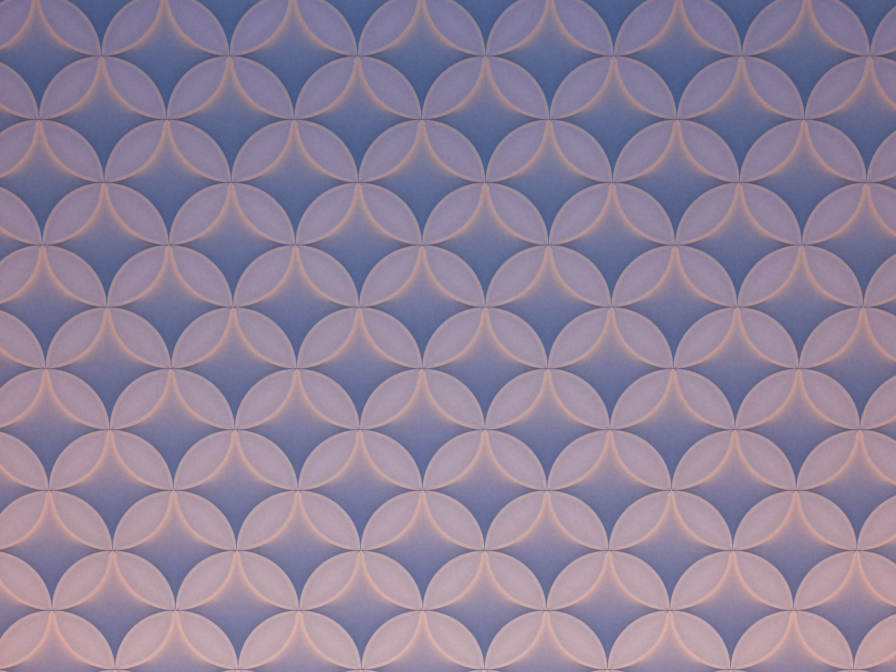
Give the GLSL for this pattern, as a Shadertoy shader.

```glsl
// Raised lens-shaped petals on a circle lattice, lit warm from below under a dusk-blue top light.

const vec3 WARM_GLOW = vec3(0.84, 0.67, 0.62);
const vec3 SHADOW_BROWN = vec3(0.33, 0.29, 0.38);

// Sine-free hash, 0 to 1
float hash21(vec2 p) {
    vec3 h = fract(vec3(p.xyx) * 0.1031);
    h += dot(h, h.yzx + 33.33);
    return fract((h.x + h.y) * h.z);
}

float valueNoise(vec2 p) {
    vec2 cell = floor(p);
    vec2 f = fract(p);
    f = f * f * (3.0 - 2.0 * f);
    float low = mix(hash21(cell), hash21(cell + vec2(1, 0)), f.x);
    float high = mix(hash21(cell + vec2(0, 1)), hash21(cell + vec2(1, 1)), f.x);
    return mix(low, high, f.y);
}

// Width of one repeat; the wall leans slightly towards the viewer at the top
float repeatWidth(float height) {
    return 0.1831 + 0.0082 * height;
}

// Canvas position to lattice units, with the same gentle perspective in rows
vec2 wallCoord(vec2 uv) {
    float row = 11.371 * (uv.y - 0.0035) - 0.457 * uv.y * uv.y;
    return vec2((uv.x - 0.675) / repeatWidth(uv.y) - 0.25, 0.5 * row);
}

// Offset from the centre of the nearest diamond cell
vec2 diamondCell(vec2 p) {
    vec2 c = fract(vec2(p.x + p.y, p.x - p.y)) - 0.5;
    return 0.5 * vec2(c.x + c.y, c.x - c.y);
}

// Distance to the petal edge, positive inside a petal
float petalDepth(vec2 q) {
    return 0.5 - length(abs(q) - 0.5);
}

// Recessed four-pointed star: sky tint, bounced light and contact shadows
vec3 starColor(vec2 q, float gap, float height) {
    vec3 sky = mix(vec3(0.46, 0.47, 0.63), vec3(0.29, 0.37, 0.55), height);
    vec3 bounce = mix(vec3(0.70, 0.61, 0.67), vec3(0.42, 0.44, 0.59), height);
    vec3 col = mix(sky, bounce, smoothstep(-0.28, 0.32, q.y));
    float below = smoothstep(-0.02, 0.10, q.y);
    float glow = below * exp(-gap * 26.0) * smoothstep(0.46, 0.22, abs(q.x));
    col = mix(col, WARM_GLOW * mix(1.05, 0.80, height), 0.65 * glow);
    float sideTip = smoothstep(0.20, 0.46, abs(q.x)) * exp(-gap * 30.0);
    col = mix(col, SHADOW_BROWN * mix(1.3, 0.9, height), 0.65 * sideTip);
    return col * (1.0 - 0.10 * (1.0 - below) * exp(-gap * 24.0));
}

// Flat petal face with a thin bevel, brighter along its lower edge
vec3 petalColor(vec2 q, float depth, float height) {
    vec3 face = mix(vec3(0.74, 0.645, 0.675), vec3(0.47, 0.455, 0.595), height);
    face *= 1.0 + 0.05 * smoothstep(0.02, 0.14, depth);
    float lowerEdge = smoothstep(-0.10, 0.15, q.y);
    float rim = 1.0 - smoothstep(0.006, 0.024, abs(depth - 0.012));
    vec3 rimColor = mix(vec3(0.80, 0.70, 0.70), WARM_GLOW * 1.04, lowerEdge);
    rimColor *= mix(1.06, 0.80, height);
    rim *= smoothstep(0.50, 0.36, abs(q.x));
    return mix(face, rimColor, rim * mix(0.35, 0.60, lowerEdge));
}

void mainImage(out vec4 fragColor, in vec2 fragCoord) {
    vec2 uv = fragCoord / iResolution.y;
    float height = uv.y;
    float side = abs(uv.x / (iResolution.x / iResolution.y) - 0.5) * 2.0;

    // Lattice and petal mask
    vec2 q = diamondCell(wallCoord(uv));
    float depth = petalDepth(q);
    float soft = max(1.0 / (iResolution.y * repeatWidth(height)), 0.005);
    float petal = smoothstep(-soft, soft, depth);

    // Materials
    vec3 star = starColor(q, max(-depth, 0.0), height);
    vec3 col = mix(star, petalColor(q, max(depth, 0.0), height), petal);

    // Dark joint where petals meet
    float joint = exp(-dot(q - vec2(0.5 * sign(q.x), 0.0), q - vec2(0.5 * sign(q.x), 0.0)) * 1400.0);
    col = mix(col, SHADOW_BROWN * 1.2, 0.35 * joint);

    // Warmer, dimmer sides and fine plaster grain
    float edge = side * side;
    col *= mix(vec3(1.0), vec3(0.99, 0.93, 0.92), edge);
    float grain = valueNoise(uv * 300.0) - 0.5;
    float cloud = valueNoise(uv * 6.0) - 0.5;
    col += 0.022 * grain + 0.014 * cloud;

    fragColor = vec4(clamp(col, 0.0, 1.0), 1.0);
}
```
